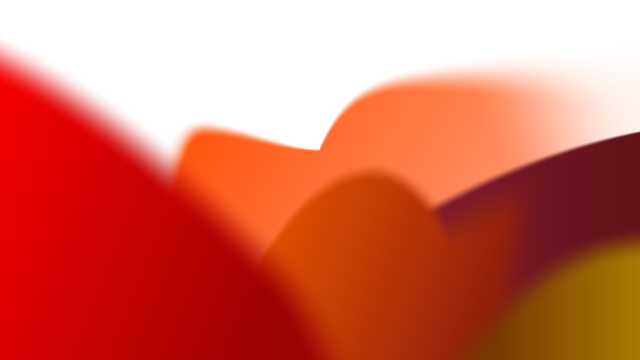
This background is drawn by a Shadertoy shader. Its source:

```glsl
// Soft overlapping hills of red, orange, plum and gold on white.
// Each layer is the area below a height curve, with an edge whose blur
// varies along the curve, and is filled with a two-colour gradient.

#define ORANGE  vec3(1.00, 0.33, 0.05)
#define PEACH   vec3(1.00, 0.61, 0.47)
#define PLUM    vec3(0.48, 0.10, 0.17)
#define MAROON  vec3(0.39, 0.07, 0.10)
#define EMBER   vec3(0.88, 0.31, 0.00)
#define RUST    vec3(0.54, 0.10, 0.05)
#define BRONZE  vec3(0.48, 0.22, 0.01)
#define GOLD    vec3(0.66, 0.48, 0.00)
#define RED     vec3(0.96, 0.00, 0.00)
#define CRIMSON vec3(0.62, 0.01, 0.02)

// Coverage below a height curve; the slope turns height into distance.
float below(float y, float top, float blur) {
    float slope = dFdx(top) * iResolution.y;
    float dist = (top - y) * inversesqrt(1.0 + slope * slope);
    return smoothstep(-blur, blur, dist);
}

vec3 gradient(vec3 a, vec3 b, float t) {
    return mix(a, b, clamp(t, 0.0, 1.0));
}

// Two orange lobes that meet in a sharp notch.
float lobesTop(float x) {
    float leftLobe = 0.060 * (1.0 - smoothstep(0.556, 0.891, x));
    float rightLobe = 0.204 * (1.0 - exp(-max(x - 0.887, 0.0) / 0.088));
    float corner = max(0.579 - x, 0.0) / 0.0926;
    return 0.583 + leftLobe + rightLobe - 0.104 * corner * corner * corner;
}

void mainImage(out vec4 fragColor, in vec2 fragCoord) {
    vec2 p = fragCoord / iResolution.y;
    float x = p.x, y = p.y;
    vec3 color = vec3(1.0);

    // Orange lobes, dissolving into white on the right
    float blur = 0.005 + 0.07 * max(0.85 - x, 0.0) + 0.12 * max(x - 0.9, 0.0);
    float lobes = below(y, lobesTop(x), blur);
    lobes *= 1.0 - 0.85 * smoothstep(1.35, 1.8, x + 0.4 * (y - 0.6));
    float warmth = (x - 0.5) / 1.2 + 0.5 * (0.6 - y);
    color = mix(color, gradient(ORANGE, PEACH, warmth), lobes);

    // Plum slope rising to the right
    float d = 1.778 - x;
    float slopeTop = 0.634 - 0.199 * d - 0.298 * d * d;
    float plum = below(y, slopeTop, 0.004 + 0.025 * max(d, 0.0));
    color = mix(color, gradient(MAROON, PLUM, d * 2.2 - 0.1), plum);

    // Ember hill, which also glows through the left part of the plum slope
    d = x - 1.037;
    float hillTop = 0.523 - (d < 0.0 ? 2.51 : 3.76) * d * d;
    float hill = below(y, hillTop, max(0.028 - 0.06 * max(-d, 0.0), 0.008));
    float depth = smoothstep(0.0, 0.16, slopeTop - y);
    float glow = depth * (1.0 - smoothstep(1.38, 1.51, x + 0.1 * (0.4 - y)));
    float shade = (x - 0.75) / 0.75 + 0.5 * (0.33 - y);
    color = mix(color, gradient(EMBER, RUST, shade), max(hill, glow));

    // Golden mound in the lower right
    d = x - 1.794;
    float mound = below(y, 0.322 - 1.197 * d * d, 0.05);
    color = mix(color, gradient(BRONZE, GOLD, (x - 1.38) / 0.4), mound);

    // Red hillside in front
    d = max(x - 0.764, 0.0);
    float red = below(y, 0.838 - 0.5 * x - 0.354 * x * x - 3.6 * d * d, 0.065);
    float dusk = x + 0.4 * (0.77 - y);
    color = mix(color, gradient(RED, CRIMSON, dusk), red);

    fragColor = vec4(color, 1.0);
}
```
